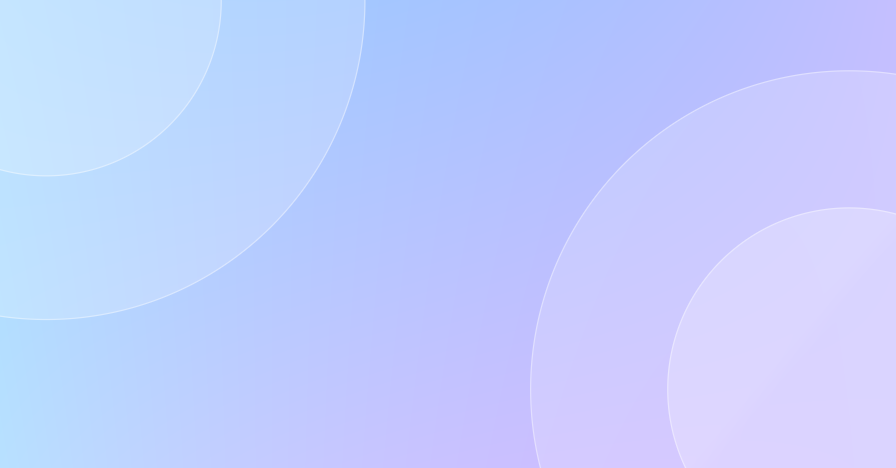
Reproduce this background procedurally as a Shadertoy shader.

```glsl
// A pastel backdrop: a soft cyan, blue and lavender gradient with two pairs of
// frosted concentric discs in opposite corners. The gradient is a quadratic
// blend of three columns; each disc is a distance function with a thin rim.

#define LEFT_CENTER   vec2(0.099, 0.998)  // from the lower left corner
#define RIGHT_CENTER  vec2(-0.100, 0.168) // from the lower right corner
#define OUTER_RADIUS  0.682
#define LEFT_INNER    0.375
#define RIGHT_INNER   0.389
#define FROST         0.18                // white added by each disc
#define RIM_WIDTH     0.0026
#define RIM_STRENGTH  0.32
#define SHEEN         0.07

// Quadratic blend across three columns, each a vertical ramp
vec3 backdrop(vec2 uv) {
    vec3 left   = mix(vec3(0.72, 0.88, 1.0), vec3(0.66, 0.85, 1.0), uv.y);
    vec3 middle = mix(vec3(0.79, 0.76, 1.0), vec3(0.65, 0.77, 1.0), uv.y);
    vec3 right  = mix(vec3(0.79, 0.75, 1.0), vec3(0.77, 0.75, 1.0), uv.y);
    float x = uv.x;
    return left * (1.0 - 2.0 * x) * (1.0 - x)
         + middle * 4.0 * x * (1.0 - x)
         + right * x * (2.0 * x - 1.0);
}

// Smooth coverage of the region where the distance is negative
float coverage(float dist, float pixel) {
    return clamp(0.5 - dist / pixel, 0.0, 1.0);
}

// Translucent white disc with a fine bright rim just inside its edge
vec3 frostedDisc(vec3 color, vec2 p, float radius, float pixel) {
    float dist = length(p) - radius;
    float fill = coverage(dist, pixel);
    float rim = fill - coverage(dist + RIM_WIDTH, pixel);
    return mix(color, vec3(1.0), FROST * fill + RIM_STRENGTH * rim);
}

void mainImage(out vec4 fragColor, in vec2 fragCoord) {
    float pixel = 1.0 / iResolution.y;
    vec2 p = fragCoord * pixel;
    float aspect = iResolution.x * pixel;
    vec3 color = backdrop(fragCoord / iResolution.xy);

    // Upper left pair
    vec2 leftP = p - LEFT_CENTER;
    color = frostedDisc(color, leftP, OUTER_RADIUS, pixel);
    color = frostedDisc(color, leftP, LEFT_INNER, pixel);

    // Lower right pair
    vec2 rightP = p - vec2(aspect, 0.0) - RIGHT_CENTER;
    color = frostedDisc(color, rightP, OUTER_RADIUS, pixel);
    color = frostedDisc(color, rightP, RIGHT_INNER, pixel);

    // Diagonal sheen on the upper left half of the small right disc
    float across = dot(rightP, vec2(-0.78, 0.62)) - 0.14;
    float sheen = smoothstep(-0.03, 0.03, across);
    sheen *= coverage(length(rightP) - RIGHT_INNER, pixel);
    color = mix(color, vec3(1.0), SHEEN * sheen);

    fragColor = vec4(color, 1.0);
}
```
